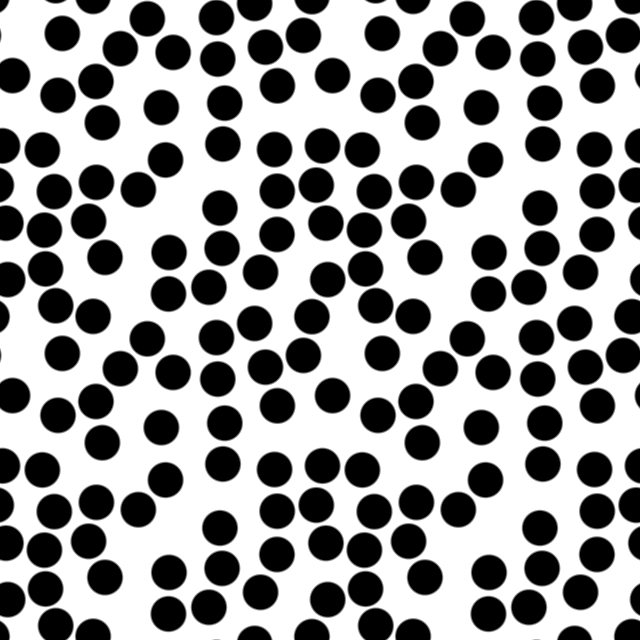
Give the GLSL for this pattern, as a Shadertoy shader.

```glsl
// Black discs scattered without overlap on white, in a seamlessly repeating tile.

const float TILES      = 2.0;     // tile repeats across the canvas height
const int   COLUMNS    = 6;       // starting lattice of discs in one tile
const int   ROWS       = 7;
const int   COUNT      = COLUMNS * ROWS;
const float RADIUS     = 0.0552;  // disc radius, in tiles
const float SPACING    = 0.124;   // wanted least distance of centres, in tiles
const float JITTER     = 0.9;     // random shift, in lattice cells
const int   SWEEPS     = 3;       // passes that push close discs apart
const float PUSH       = 0.53;    // share of an overlap each disc gives way
const float SOFTNESS   = 0.0034;  // edge width, in canvas heights
const float SEED       = 17.0;
const vec3  DISC_COLOR = vec3(0.0);
const vec3  BACKGROUND = vec3(1.0);

vec2 hash2(float n) {
    return fract(sin((n + SEED) * vec2(127.1, 311.7)) * 43758.5453);
}

// Shortest offset between two points of the repeating tile.
vec2 wrapOffset(vec2 d) {
    return d - floor(d + 0.5);
}

void mainImage(out vec4 fragColor, in vec2 fragCoord) {
    // Jittered spiral lattice: +1 is the disc to the right, +COLUMNS the one above
    vec2 centers[COUNT];
    vec2 cellSize = 1.0 / vec2(COLUMNS, ROWS);
    for (int i = 0; i < COUNT; i++) {
        vec2 base = float(i) / vec2(COLUMNS, COUNT);
        centers[i] = base + JITTER * (hash2(float(i)) - 0.5) * cellSize;
    }

    // Push each disc apart from its right neighbour and the three above it
    for (int s = 0; s < SWEEPS; s++) {
        for (int i = 0; i < COUNT; i++) {
            vec2 center = centers[i];
            for (int n = 0; n < 4; n++) {
                int j = i + (n == 0 ? 1 : COLUMNS - 2 + n);
                if (j >= COUNT) j -= COUNT;
                vec2 other = centers[j];
                vec2 d = wrapOffset(other - center);
                float invDist = inversesqrt(dot(d, d) + 1e-8);
                vec2 shift = d * max(SPACING * invDist - 1.0, 0.0) * PUSH;
                center -= shift;
                centers[j] = other + shift;
            }
            centers[i] = center;
        }
    }

    // Distance to the nearest disc
    vec2 p = fragCoord / iResolution.y * TILES;
    float nearestSq = 1.0;
    for (int i = 0; i < COUNT; i++) {
        vec2 d = wrapOffset(p - centers[i]);
        nearestSq = min(nearestSq, dot(d, d));
    }
    float signedDist = sqrt(nearestSq) - RADIUS;

    // Linear soft edge, never thinner than a pixel
    float edge = max(SOFTNESS, 1.0 / iResolution.y) * TILES;
    float coverage = clamp(0.5 - signedDist / edge, 0.0, 1.0);
    fragColor = vec4(mix(BACKGROUND, DISC_COLOR, coverage), 1.0);
}
```
